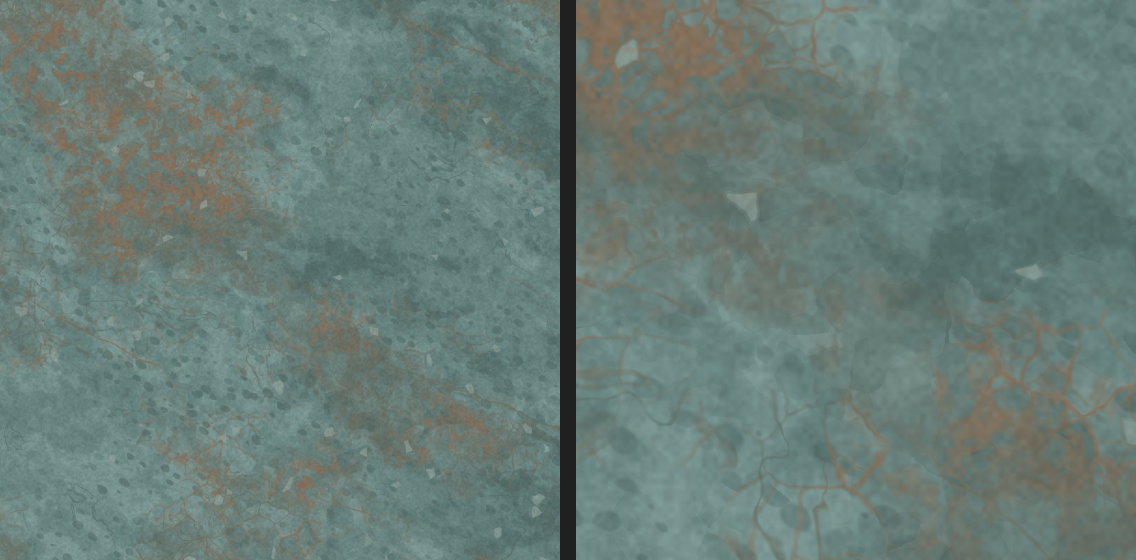
Left, the full canvas; right, a detail of the centre.
This texture is drawn by a WebGL 2 fragment shader. Its source:

```glsl
#version 300 es
precision highp float;
// Weathered teal marble: cloudy stone with dark pebbles and broken clasts,
// crossed by diagonal belts of rusty cracks and long thin fractures.
// Built from warped fbm, Voronoi cells and a loop of noisy lines.

#define DEEP vec3(0.325, 0.425, 0.410)
#define TEAL vec3(0.400, 0.512, 0.500)
#define PALE vec3(0.475, 0.585, 0.570)
#define BROWN vec3(0.415, 0.430, 0.385)
#define RUST vec3(0.590, 0.425, 0.310)
#define GRAIN_DIR vec2(0.82, -0.572)
#define CLAST_SCALE 27.0
#define PEBBLE_SCALE 44.0
#define FRACTURES 10
#define FRACTURE_WIDTH 0.0013
#define GRAIN_AMOUNT 0.075

uniform vec2 u_resolution;
out vec4 fragColor;

float hash(vec2 p) {
    vec3 a = fract(vec3(p.xyx) * 0.1031);
    a += dot(a, a.yzx + 33.33);
    return fract((a.x + a.y) * a.z);
}

vec2 hash2(vec2 p) {
    return vec2(hash(p), hash(p + 71.7));
}

float noise(vec2 p) {
    vec2 i = floor(p), f = fract(p);
    f = f * f * (3.0 - 2.0 * f);
    return mix(mix(hash(i), hash(i + vec2(1, 0)), f.x),
               mix(hash(i + vec2(0, 1)), hash(i + vec2(1, 1)), f.x), f.y);
}

float fbm(vec2 p) {
    float sum = 0.0, amp = 0.516;
    for (int i = 0; i < 5; i++) {
        sum += amp * noise(p);
        p = mat2(1.6, 1.2, -1.2, 1.6) * p + 13.7;
        amp *= 0.5;
    }
    return sum;
}

vec2 fbm2(vec2 p) {
    return vec2(fbm(p), fbm(p + 37.3)) - 0.5;
}

// x: distance to the cell border, y: distance to the centre, z: cell random
vec3 cells(vec2 p) {
    vec2 base = floor(p), f = fract(p), nearest = vec2(0), id = vec2(0);
    float best = 9.0, border = 9.0;
    for (int k = 0; k < 9; k++) {
        vec2 g = vec2(k % 3, k / 3) - 1.0;
        vec2 r = g + hash2(base + g) - f;
        if (dot(r, r) < best) { best = dot(r, r); nearest = r; id = g; }
    }
    for (int k = 0; k < 25; k++) {
        vec2 g = id + vec2(k % 5, k / 5) - 2.0;
        vec2 r = g + hash2(base + g) - f;
        vec2 gap = r - nearest;
        if (dot(gap, gap) > 1e-4)
            border = min(border, dot(0.5 * (r + nearest), normalize(gap)));
    }
    return vec3(border, sqrt(best), hash(base + id + 5.3));
}

float line(float d, float width, float blur) {
    return 1.0 - smoothstep(width - blur, width + blur, abs(d));
}

void main() {
    float px = 1.0 / u_resolution.y;
    vec2 p = gl_FragCoord.xy * px;
    vec2 q = vec2(dot(p, GRAIN_DIR), dot(p, vec2(-GRAIN_DIR.y, GRAIN_DIR.x)));
    vec2 warp = fbm2(p * 4.0 + 2.0);
    vec2 fray = fbm2(p * 24.0);

    // Diagonal belts and broad zones
    float beltField = fbm(q * vec2(1.9, 5.2) + warp * 1.5 + 4.0);
    float belt = smoothstep(0.50, 0.70, beltField);
    float fringe = smoothstep(0.40, 0.60, beltField);
    float zone = smoothstep(0.38, 0.62, fbm(p * 3.2 + 21.0));

    // Cloudy stone
    float cloud = fbm(q * vec2(2.5, 5.0) + warp * 2.0 + 50.0) - 0.5;
    float mottle = fbm(q * vec2(17.0, 28.0) + fray * 2.5) - 0.5;
    float streak = fbm(q * vec2(22.0, 90.0) + warp * 9.0) - 0.5;
    float tone = 0.54 + cloud * 0.85 + mottle * 0.75 + streak * 0.25;

    // Broken clasts in two sizes
    vec3 clast = cells((p + warp * 0.05 + fray * 0.026) * CLAST_SCALE);
    vec3 chip = cells((p + fray * 0.018) * CLAST_SCALE * 2.3 + 9.0);
    tone += (clast.z - 0.5) * mix(0.12, 0.32, fringe);
    tone += (chip.z - 0.5) * mix(0.08, 0.22, fringe);
    vec3 color = mix(DEEP, TEAL, smoothstep(0.12, 0.52, tone));
    color = mix(color, PALE, smoothstep(0.48, 0.90, tone));

    // Dark pebbles, slightly drawn out along the grain
    vec3 pebble = cells((q + fray * 0.012) * PEBBLE_SCALE * vec2(0.8, 1.2));
    float radius = mix(0.10, 0.42, fract(pebble.z * 7.3));
    float spot = 1.0 - smoothstep(radius - 0.10, radius + 0.04, pebble.y);
    spot *= step(0.42, pebble.z) * mix(0.2, 0.65, zone) * (1.0 - 0.6 * belt);
    color = mix(color, DEEP * 0.98, spot);

    // Rusty dust in the belts
    float dust = fbm(p * 75.0 + fray * 3.0);
    float heat = smoothstep(0.40, 0.66, fbm(p * 9.0 + 80.0));
    vec3 stain = mix(BROWN, RUST, heat * 0.65);
    color = mix(color, BROWN, belt * (0.30 + 0.45 * smoothstep(0.40, 0.62, dust)));
    color = mix(color, RUST, belt * heat * 0.55 * smoothstep(0.50, 0.68, dust));

    // Crack networks and wandering threads
    float broken = smoothstep(0.36, 0.60, fbm(p * 13.0 + 31.0));
    float crack = line(clast.x, 0.035, 0.02 + px * CLAST_SCALE * 0.5) * fringe;
    float chipCrack = line(chip.x, 0.06, 0.04 + px * CLAST_SCALE) * belt;
    color = mix(color, stain, max(crack, chipCrack) * broken * 0.8);
    float thread = line(fbm(q * vec2(5.0, 10.0) + warp * 3.0 + 11.0) - 0.5, 0.006, 0.006);
    color = mix(color, mix(DEEP, stain, fringe), thread * broken * 0.6);

    // Long fractures with a faint dusty halo
    for (int i = 0; i < FRACTURES; i++) {
        vec2 h = hash2(vec2(float(i), 6.0));
        float angle = mix(-0.82, -0.38, h.x);
        vec2 along = vec2(cos(angle), sin(angle));
        vec2 rel = p - vec2(h.y, (float(i) + 0.5) / float(FRACTURES));
        float d = dot(rel, vec2(-along.y, along.x)) + warp.x * 0.07 + fray.x * 0.012;
        float t = dot(rel, along);
        float live = smoothstep(0.40, 0.60, noise(vec2(t * 7.0, float(i) * 5.0)));
        live *= 1.0 - smoothstep(0.25, 0.50, abs(t));
        float halo = exp(-abs(d) * 75.0) * smoothstep(0.44, 0.62, dust);
        color = mix(color, BROWN, halo * live * 0.5);
        color = mix(color, stain, line(d, FRACTURE_WIDTH, px) * live * 0.85);
    }

    // Rare pale chips and fine grain
    float fleck = step(0.985, chip.z) * smoothstep(0.05, 0.18, chip.x);
    color = mix(color, vec3(0.58, 0.64, 0.61), fleck * 0.55);
    float grain = noise(p * 300.0) * 0.6 + noise(p * 170.0 + 40.0) * 0.4 - 0.5;
    fragColor = vec4(color * (1.0 + grain * GRAIN_AMOUNT * 2.0), 1.0);
}
```
